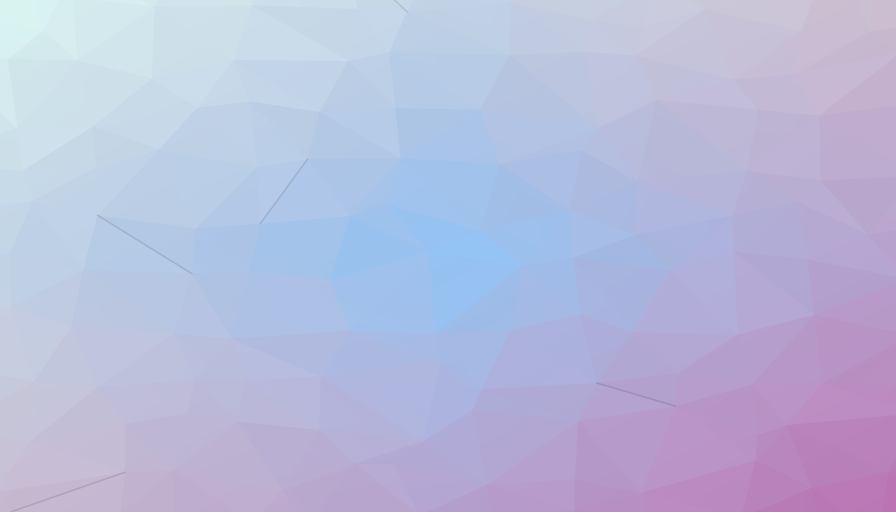
Write a WebGL 2 fragment shader that draws this background.

```glsl
#version 300 es
precision highp float;
// Low-poly pastel backdrop: a jittered triangle mesh over a four-corner blend with a blue centre.

#define CELL vec2(0.155, 0.1005)
#define ORIGIN vec2(0.8105, 0.573)
#define JITTER 0.72
#define GLOW_FALLOFF 2.3
#define FACET_SOFTNESS 0.15
#define FACET_TINT 0.018
#define SEAM_SHARE 0.04
#define SEAM_STRENGTH 0.12

uniform vec2 u_resolution;
out vec4 fragColor;

const vec3 MINT  = vec3(0.89, 0.98, 0.95);
const vec3 MAUVE = vec3(0.825, 0.74, 0.80);
const vec3 LILAC = vec3(0.805, 0.73, 0.80);
const vec3 PINK  = vec3(0.75, 0.41, 0.67);
const vec3 SKY   = vec3(0.545, 0.765, 0.965);

float hash(vec2 p) {
  return fract(sin(dot(p, vec2(127.1, 311.7))) * 43758.5453);
}

// Mesh vertex of a grid node, in units of canvas height
vec2 vertex(vec2 node) {
  vec2 shift = vec2(hash(node), hash(node + 41.3)) - 0.5;
  return ORIGIN + (node + JITTER * shift) * CELL;
}

// Smooth colour field under the mesh
vec3 field(vec2 p) {
  vec2 uv = clamp(p * vec2(u_resolution.y / u_resolution.x, 1.0), 0.0, 1.0);
  vec3 base = mix(mix(LILAC, PINK, uv.x), mix(MINT, MAUVE, uv.x), uv.y);
  vec2 away = abs(uv - 0.5);
  return mix(base, SKY, exp(-GLOW_FALLOFF * (away.x + away.y)));
}

// Signed distance to the line through a and b, positive on its left
float lineSide(vec2 p, vec2 a, vec2 b) {
  vec2 e = b - a;
  vec2 d = p - a;
  return (e.x * d.y - e.y * d.x) / length(e);
}

float segmentDistance(vec2 p, vec2 a, vec2 b) {
  vec2 e = b - a;
  vec2 d = p - a;
  return length(d - e * clamp(dot(d, e) / dot(e, e), 0.0, 1.0));
}

// Colour of one facet, with its edge coverage in alpha (premultiplied)
vec4 facet(vec2 p, vec2 a, vec2 b, vec2 c, float seed, float pixel) {
  float inside = min(lineSide(p, a, b), min(lineSide(p, b, c), lineSide(p, c, a)));
  float cover = clamp(0.5 + inside / pixel, 0.0, 1.0);
  vec2 centre = (a + b + c) / 3.0;
  vec3 colour = field(mix(centre, p, FACET_SOFTNESS)) + FACET_TINT * (seed - 0.5);
  return vec4(colour, 1.0) * cover;
}

void main() {
  float pixel = 1.0 / u_resolution.y;
  vec2 p = gl_FragCoord.xy * pixel;
  vec2 home = floor((p - ORIGIN) / CELL);
  vec4 sum = vec4(0.0);
  float seam = 0.0;

  // Nearby quads, each split along its shorter diagonal
  for (int j = -1; j <= 1; j++) {
    for (int i = -1; i <= 1; i++) {
      vec2 node = home + vec2(i, j);
      vec2 a = vertex(node);
      vec2 b = vertex(node + vec2(1.0, 0.0));
      vec2 c = vertex(node + vec2(1.0, 1.0));
      vec2 d = vertex(node + vec2(0.0, 1.0));
      if (distance(b, d) < distance(a, c)) {
        vec2 first = a;
        a = b;
        b = c;
        c = d;
        d = first;
      }
      sum += facet(p, a, b, c, hash(node + 7.7), pixel);
      sum += facet(p, a, c, d, hash(node + 19.1), pixel);

      // A few diagonals show as hairline seams
      float chosen = step(hash(node + 63.5), SEAM_SHARE);
      float hairline = 1.0 - smoothstep(0.0, 0.003, segmentDistance(p, a, c));
      seam = max(seam, chosen * hairline);
    }
  }

  vec3 colour = sum.a > 0.01 ? sum.rgb / sum.a : field(p);
  fragColor = vec4(colour * (1.0 - SEAM_STRENGTH * seam), 1.0);
}
```
